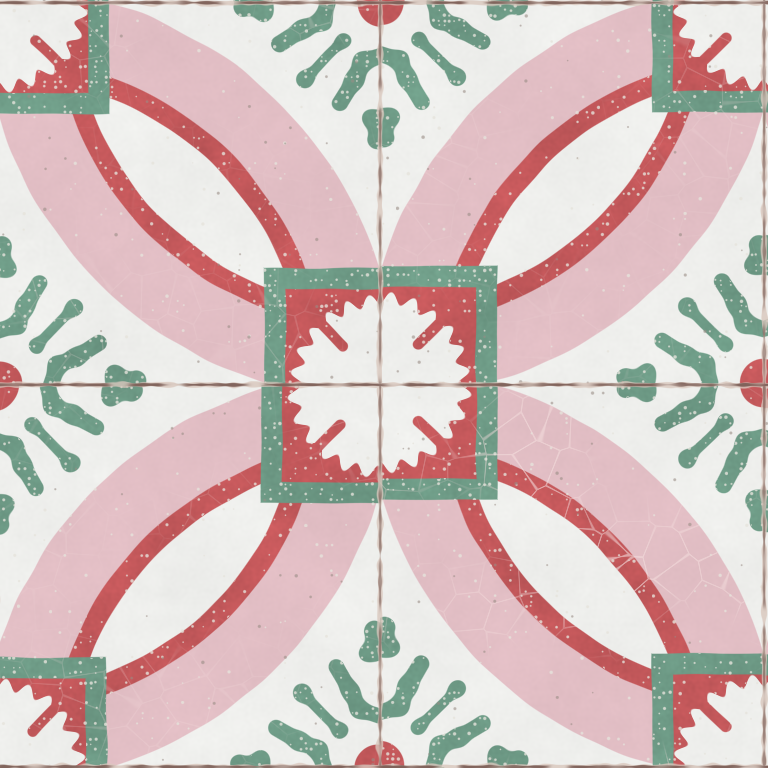
Reproduce this pattern procedurally as a Shadertoy shader.

```glsl
#define GRID_ORIGIN vec2(0.495, 0.499)
#define TILE_SIZE vec2(0.5, 0.4975)
#define RING_RADIUS 1.04
#define LENS_RADIUS 0.857
#define LENS_LINE 0.053
#define SQUARE_SIDE 0.305
#define SQUARE_BAND 0.055
// Glazes: rgb and density of pale speckles
#define WHITE vec4(0.935, 0.937, 0.927, 0.01)
#define PINK vec4(0.885, 0.745, 0.77, 0.03)
#define RED vec4(0.765, 0.345, 0.355, 0.14)
#define GREEN vec4(0.43, 0.605, 0.525, 0.26)
#define GROUT vec3(0.47, 0.35, 0.32)

vec2 hash2(vec2 p) {
    vec3 h = fract(p.xyx * vec3(0.1031, 0.1030, 0.0973));
    h += dot(h, h.yzx + 33.33);
    return fract((h.xx + h.yz) * h.zy);
}

float gradientDot(vec2 cell, vec2 offset) {
    return dot(hash2(cell + 71.0) * 2.0 - 1.0, offset);
}

float gradientNoise(vec2 p) {
    vec2 i = floor(p), f = fract(p), e = vec2(0, 1);
    vec2 u = f * f * (3.0 - 2.0 * f);
    float low = mix(gradientDot(i, f), gradientDot(i + e.yx, f - e.yx), u.x);
    float high = mix(gradientDot(i + e, f - e), gradientDot(i + 1.0, f - 1.0), u.x);
    return mix(low, high, u.y);
}

// Antialiased inside of a signed distance, in tile units
float cover(float d) {
    float w = 1.6 / min(iResolution.x, iResolution.y);
    return 1.0 - smoothstep(-w, w, d);
}

float segment(vec2 p, vec2 a, vec2 b) {
    vec2 ab = b - a;
    return length(p - a - ab * clamp(dot(p - a, ab) / dot(ab, ab), 0.0, 1.0));
}

float smoothMin(float a, float b, float k) {
    float h = max(k - abs(a - b), 0.0) / k;
    return min(a, b) - h * h * k * 0.25;
}

// One eighth of the flower: arch and bud on the axis, club on the diagonal
float flower(vec2 p) {
    float arch = segment(p, vec2(0.14, 0.0), vec2(0.155, 0.05));
    arch = smoothMin(arch, segment(p, vec2(0.155, 0.05), vec2(0.205, 0.072)), 0.02);
    arch = smoothMin(arch, segment(p, vec2(0.205, 0.072), vec2(0.265, 0.108)), 0.02) - 0.021;
    float club = segment(p, vec2(0.1), vec2(0.2)) - 0.013;
    club = smoothMin(club, length(p - 0.2) - 0.022, 0.02);
    club = smoothMin(club, length(p - 0.1) - 0.017, 0.02);
    float bud = smoothMin(length(p - vec2(0.305, 0.028)) - 0.023,
                          segment(p, vec2(0.31, 0.0), vec2(0.36, 0.012)) - 0.026, 0.025);
    return min(arch, min(club, bud));
}

// Scalloped rosette, notched along the diagonal
float rosette(vec2 p) {
    float scallops = 0.222 - 0.015 * cos(24.0 * atan(p.y, p.x));
    float notch = segment(p, vec2(0.1), vec2(0.22)) - 0.014;
    return max((length(p) - scallops) * 0.7, -notch);
}

vec4 tilePattern(vec2 q) {
    // Fold both diagonals: square at (0,0), flower at (1,0)
    float side = SQUARE_SIDE;
    if (q.x + q.y > 1.0) { q = 1.0 - q.yx; side -= 0.013; }
    if (q.y > q.x) q = q.yx;
    vec2 petal = vec2(1.0 - q.x, q.y);
    float arc = length(q - vec2(0.0, 1.0));

    vec4 glaze = mix(WHITE, PINK, cover(arc - RING_RADIUS));
    glaze = mix(glaze, RED, cover(arc - LENS_RADIUS));
    glaze = mix(glaze, WHITE, cover(arc - LENS_RADIUS + LENS_LINE));
    glaze = mix(glaze, GREEN, cover(flower(petal)));
    glaze = mix(glaze, RED, cover(length(petal) - 0.062));
    glaze = mix(glaze, GREEN, cover(q.x - side));
    glaze = mix(glaze, RED, cover(q.x - side + SQUARE_BAND));
    return mix(glaze, WHITE, cover(rosette(q)));
}

float speckles(vec2 p, float density) {
    vec2 id = floor(p), h = hash2(id), center = 0.35 + 0.3 * hash2(id + 19.0);
    float d = length(fract(p) - center) - mix(0.12, 0.34, h.y);
    return step(h.x, density) * cover(d / 75.0);
}

// Thin lines between irregular cells
float crackle(vec2 p) {
    float first = 8.0, second = 8.0;
    for (int k = 0; k < 9; k++) {
        vec2 id = floor(p) + vec2(k % 3, k / 3) - 1.0;
        float d = length(id + hash2(id) - p);
        second = min(second, max(first, d));
        first = min(first, d);
    }
    return 1.0 - smoothstep(0.01, 0.06, second - first);
}

void mainImage(out vec4 fragColor, in vec2 fragCoord) {
    vec2 g = (fragCoord / iResolution.xy - GRID_ORIGIN) / TILE_SIZE;
    vec2 tile = floor(g), f = fract(g);

    // Mirrored repeat, with uneven hand-cut outlines
    vec2 q = mix(f, 1.0 - f, mod(tile, 2.0));
    q += 0.012 * (hash2(tile + 5.0) - 0.5);
    q += 0.006 * vec2(gradientNoise(g * 9.0), gradientNoise(g * 9.0 + 40.0));
    vec4 glaze = tilePattern(q);

    // Mottling, crazing and speckles
    float mottle = gradientNoise(g * 5.0) + 0.6 * gradientNoise(g * 23.0) + 0.5 * gradientNoise(g * 90.0);
    vec3 color = glaze.rgb * (1.0 + mottle * mix(0.025, 0.1, smoothstep(0.03, 0.14, glaze.a)));
    float crazed = mix(0.2, 0.6, step(0.0, tile.x) * step(tile.y, -1.0));
    float patches = smoothstep(-0.15, 0.3, gradientNoise(g * 3.0 + 8.0));
    color = mix(color, vec3(0.95, 0.86, 0.86), crackle(g * 11.0) * crazed * patches * smoothstep(0.01, 0.03, glaze.a));
    color = mix(color, vec3(0.9, 0.89, 0.86), 0.8 * speckles(g * 75.0, glaze.a));
    color = mix(color, vec3(0.6, 0.55, 0.52), 0.6 * speckles(g * 75.0 + 300.0, 0.006));

    // Chipped joints: pale mortar with a broken dark core
    vec2 edge = min(f, 1.0 - f) + 0.005 * vec2(gradientNoise(g * 30.0), gradientNoise(g * 30.0 + 17.0));
    float joint = min(edge.x, edge.y);
    float chips = gradientNoise(g * 26.0 + 60.0);
    color = mix(color, vec3(0.85, 0.78, 0.74), 0.8 * cover(joint - 0.006 - 0.01 * chips));
    float gap = smoothstep(-0.35, 0.1, gradientNoise(g * 14.0 + 90.0));
    color = mix(color, GROUT, gap * max(0.65 * cover(edge.x - 0.003), 0.9 * cover(edge.y - 0.0035)));
    fragColor = vec4(clamp(color, 0.0, 1.0), 1.0);
}
```
